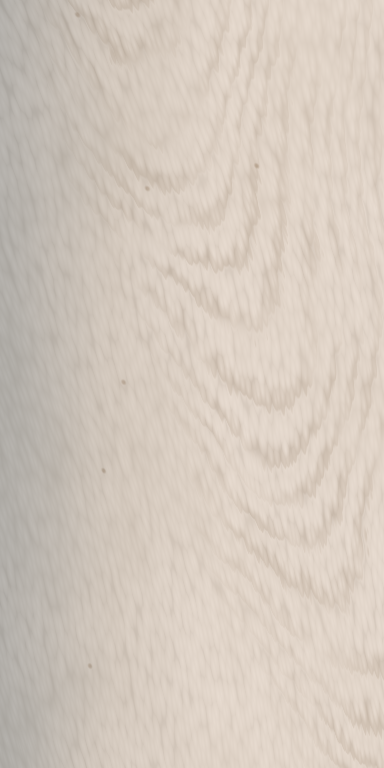
This texture is drawn by a Shadertoy shader. Its source:

```glsl
const vec3 EDGE_GREY = vec3(0.680, 0.670, 0.652);
const vec3 MID_TAN = vec3(0.822, 0.778, 0.732);
const vec3 PALE_CREAM = vec3(0.880, 0.831, 0.784);
const vec3 RING_SHADE = vec3(0.062, 0.070, 0.080);
const vec3 PORE_SHADE = vec3(0.10, 0.12, 0.14);
const float RING_SPACING = 0.14;
const float RING_STEEPNESS = 3.2;
const float RING_ROUNDNESS = 0.24;
const float RING_JAG = 0.045;
const float FIBER_CONTRAST = 0.042;
const float STREAK_CONTRAST = 0.022;
const vec2 FINE_FIBERS = vec2(95.0, 17.0);
const vec2 BROAD_FIBERS = vec2(34.0, 5.0);
const vec2 PORE_GRID = vec2(22.0, 16.0);

vec2 hash2(vec2 p) {
    vec3 h = fract(p.xyx * vec3(0.1031, 0.1030, 0.0973));
    h += dot(h, h.yzx + 33.33);
    return fract((h.xx + h.yz) * h.zy);
}

// Distance to the nearest cell point, and a random id of that cell
vec2 cellular(vec2 p) {
    vec2 cell = floor(p), best = vec2(9.0, 0.0);
    for (int y = -1; y <= 1; y++)
    for (int x = -1; x <= 1; x++) {
        vec2 c = cell + vec2(x, y);
        float d = length(c + hash2(c) - p);
        if (d < best.x) best = vec2(d, hash2(c + 57.0).x);
    }
    return best;
}

// Soft irregular patches, about -1 to 1
float layeredSines(vec2 p) {
    float sum = 0.0, amp = 0.5;
    for (int i = 0; i < 4; i++) {
        sum += amp * sin(p.x + 1.7 * sin(p.y)) * cos(p.y + 1.3 * sin(p.x * 0.8));
        p = mat2(1.5, 1.1, -1.1, 1.5) * p + 2.3;
        amp *= 0.6;
    }
    return sum;
}

// Horizontal offset from the leaning axis of the rings
float axisOffset(vec2 p) {
    return p.x - (1.03 - 0.36 * p.y + 0.025 * sin(p.y * 7.0));
}

// Nested U-shaped growth rings, sharp below and fading upward
float growthRings(vec2 p, float jag) {
    float dx = axisOffset(p);
    float arch = sqrt(dx * dx + RING_ROUNDNESS * RING_ROUNDNESS) - RING_ROUNDNESS;
    float field = p.y - RING_STEEPNESS * arch;
    field += 0.03 * sin(field * 9.0) + 0.05 * layeredSines(p * vec2(8.0, 5.0)) + RING_JAG * jag;
    float t = fract(field / RING_SPACING);
    return 1.0 - smoothstep(0.0, 0.5, t) + smoothstep(0.88, 1.0, t);
}

void mainImage(out vec4 fragColor, in vec2 fragCoord) {
    vec2 p = fragCoord / iResolution.x;

    // Grain coordinates, leaning more on the left
    vec2 grain = p;
    grain.x += (0.26 - 0.14 * p.x) * p.y + 0.01 * sin(p.y * 6.0 + p.x * 5.0);
    float fine = 0.45 - cellular(grain * FINE_FIBERS).x;
    float broad = 0.45 - cellular(grain * BROAD_FIBERS + 19.0).x;

    // Grey edge, tan middle and cream right side
    float patches = layeredSines(p * vec2(5.0, 3.0) + 4.0);
    float tone = p.x + 0.05 * patches;
    vec3 color = mix(EDGE_GREY, MID_TAN, smoothstep(-0.08, 0.36, tone));
    color = mix(color, PALE_CREAM, smoothstep(0.24, 0.64, tone));
    color += patches * vec3(0.008, 0.009, 0.012);

    // Rings stay near the arch and break up unevenly
    float strength = smoothstep(-0.36, -0.08, axisOffset(p))
        * (1.0 - 0.5 * smoothstep(0.15, 0.45, axisOffset(p)));
    strength *= smoothstep(-0.6, 0.5, layeredSines(p * vec2(8.0, 7.0) + 1.0));
    color -= RING_SHADE * strength * growthRings(p, fine + 0.5 * broad);

    // Soft fibers with thin dark streaks between them
    float fibers = fine + 0.5 * broad;
    float streak = smoothstep(0.08, 0.4, -fine) * smoothstep(-0.5, 0.6, patches);
    color += FIBER_CONTRAST * fibers * vec3(0.95, 1.0, 1.08);
    color -= STREAK_CONTRAST * streak;

    // Rare tiny pores
    vec2 pore = cellular(grain * PORE_GRID + 7.0);
    float spot = (1.0 - smoothstep(0.03, 0.16, pore.x)) * step(0.985, pore.y);
    color -= PORE_SHADE * spot;

    fragColor = vec4(clamp(color, 0.0, 1.0), 1.0);
}
```
